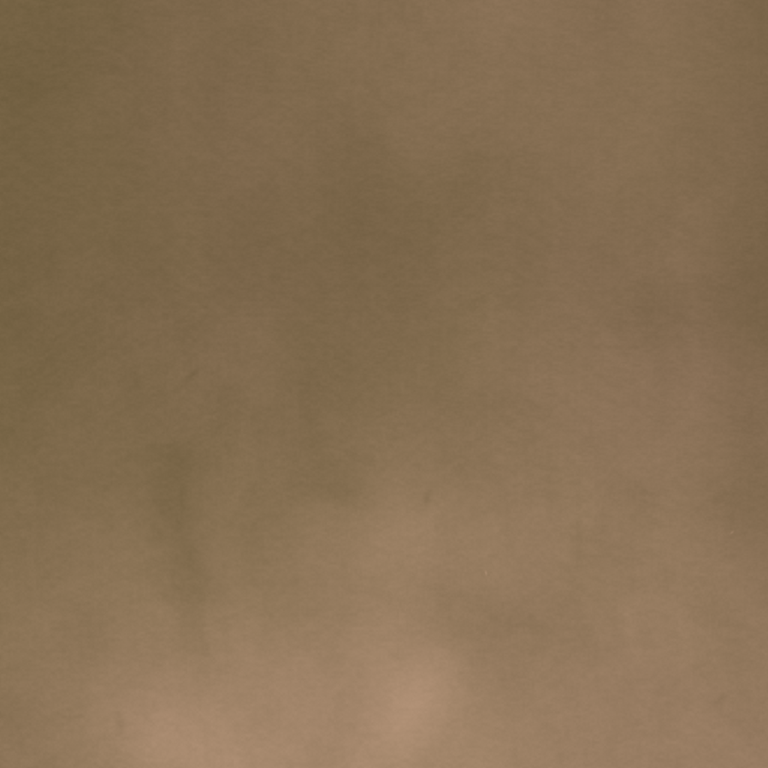
This texture is drawn by a Shadertoy shader. Its source:

```glsl
// A softly lit tan plaster or hide surface: a broad tone gradient with glows near
// the bottom, clouded by smooth noise, faint upright smears and a fine grain.
// A single tone value drives the colour; a slow noise shifts it from olive to pink.

float hash(vec2 p) {
    return fract(sin(dot(p, vec2(127.1, 311.7))) * 43758.5453);
}

float valueNoise(vec2 p) {
    vec2 cell = floor(p), f = fract(p);
    f = f * f * f * (f * (f * 6.0 - 15.0) + 10.0);
    return mix(mix(hash(cell), hash(cell + vec2(1, 0)), f.x),
               mix(hash(cell + vec2(0, 1)), hash(cell + vec2(1, 1)), f.x), f.y);
}

// Layered noise, centred on zero
float clouds(vec2 p) {
    float sum = 0.0, amplitude = 0.5;
    for (int i = 0; i < 5; i++) {
        sum += amplitude * (valueNoise(p) - 0.5);
        p = mat2(0.8, 0.6, -0.6, 0.8) * p * 2.03 + 17.3;
        amplitude *= 0.5;
    }
    return sum;
}

// Soft elliptical spot with a bell-shaped falloff
float glow(vec2 p, vec2 center, vec2 radius) {
    vec2 d = (p - center) / radius;
    return exp(-dot(d, d));
}

void mainImage(out vec4 fragColor, in vec2 fragCoord) {
    vec2 uv = fragCoord / iResolution.xy;
    vec2 warped = uv + 0.11 * vec2(clouds(uv * 6.0 + 3.0), clouds(uv * 6.0 + 41.0));

    // Broad light: brighter below and to the right, dimmer at the left edge
    float tone = mix(0.578, 0.488, smoothstep(-0.05, 0.72, uv.y));
    tone += 0.036 * (smoothstep(0.0, 0.75, uv.x) - 0.5);
    tone -= 0.014 * smoothstep(0.15, 0.0, uv.x) + 0.026 * smoothstep(0.85, 1.0, uv.x);
    tone += 0.030 * glow(warped, vec2(0.6, 0.97), vec2(0.28, 0.17));
    tone += 0.022 * glow(warped, vec2(0.74, 0.42), vec2(0.2, 0.2));

    // Glows near the bottom
    tone += 0.060 * glow(warped, vec2(0.34, 0.06), vec2(0.27, 0.17));
    tone += 0.045 * glow(warped, vec2(0.2, 0.02), vec2(0.13, 0.08));
    tone += 0.040 * glow(warped, vec2(0.53, 0.08), vec2(0.06, 0.06));
    tone += 0.045 * glow(warped, vec2(0.52, 0.31), vec2(0.065, 0.07));

    // Dim smears
    tone -= 0.030 * glow(warped, vec2(0.22, 0.28), vec2(0.04, 0.17));
    tone -= 0.030 * glow(warped, vec2(0.42, 0.36), vec2(0.04, 0.03));
    tone -= 0.034 * glow(warped, vec2(0.65, 0.18), vec2(0.09, 0.06));
    tone -= 0.020 * glow(warped, vec2(0.48, 0.72), vec2(0.18, 0.1));
    tone -= 0.018 * glow(warped, vec2(0.88, 0.6), vec2(0.1, 0.05));

    // Clouding, upright streaks and wrinkles
    float lowerHalf = smoothstep(0.65, 0.2, uv.y);
    tone += 0.042 * clouds(warped * 4.0 + 8.0);
    tone += 0.026 * clouds(warped * vec2(14.0, 4.0) + 23.0);
    tone += (0.020 + 0.030 * lowerHalf) * clouds(warped * vec2(13.0, 11.0) + 61.0);

    // Short dark nicks and tiny pale specks
    for (int i = 0; i < 6; i++) {
        float id = float(i);
        vec2 d = uv - vec2(hash(vec2(id, 2.0)), hash(vec2(id, 9.0)));
        float angle = 0.6 + 1.2 * hash(vec2(id, 5.0));
        vec2 along = vec2(cos(angle), sin(angle));
        vec2 local = vec2(dot(d, along), dot(d, vec2(-along.y, along.x)));
        bool pale = i > 3;
        vec2 size = pale ? vec2(0.003, 0.0016) : vec2(0.013, 0.005);
        tone += (pale ? 0.07 : -0.03) * glow(local, vec2(0.0), size);
    }

    // Fine, slightly sideways grain, plus short fibres
    tone += 0.016 * (valueNoise(uv * vec2(130.0, 210.0)) - 0.5);
    tone += 0.015 * (valueNoise(uv * 330.0 + 70.0) - 0.5);
    tone += 0.010 * (valueNoise(warped * vec2(45.0, 120.0) + 31.0) - 0.5);

    // Tone to colour, with an olive to pink drift
    vec3 color = vec3(0.52, 0.43, 0.32) + (tone - 0.52) * vec3(1.0, 0.8, 0.82);
    float pinkness = 0.9 * (uv.x - 0.5) + 1.3 * clouds(warped * 3.5 + 90.0);
    pinkness += 0.5 * glow(uv, vec2(0.3, 0.08), vec2(0.25, 0.12));
    color += pinkness * vec3(0.008, -0.002, 0.014);

    // Faint dither keeps the slow gradients free of bands
    color += (hash(floor(uv * 512.0)) - 0.5) * 0.006;
    fragColor = vec4(color, 1.0);
}
```
